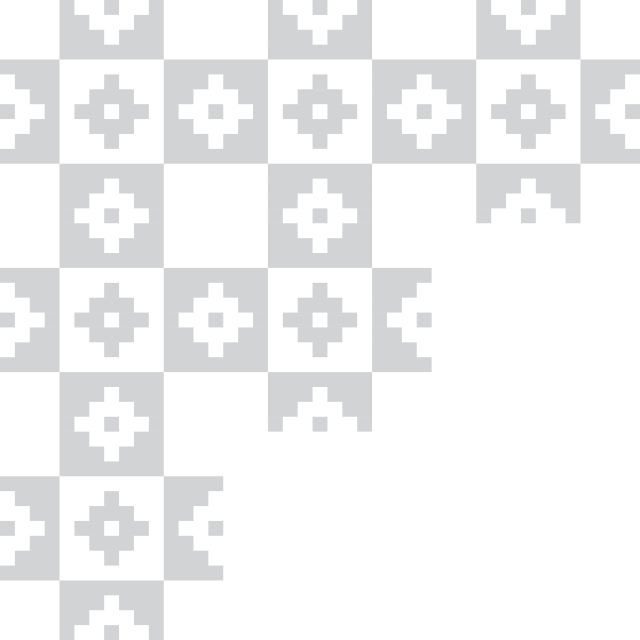
Give the GLSL for this pattern, as a Shadertoy shader.

```glsl
// Stepped-diamond checkerboard in pale grey, cut to a staircase at lower right.
// The canvas is a grid of 43 x 43 cells: tiles are 7 cells wide, and the
// overlapping 15-cell blocks decide where the pattern ends.

// 1 where a cell is grey, 0 where it is white; cells count from the upper left
float greyCell(vec2 cell) {
    // Staircase of blocks, repeating every 14 cells
    vec2 block = floor((cell - 0.5) / 14.0);
    if (block.x + block.y > 2.5) return 0.0;

    // Tile parity: x and y are 0 on motif rows and columns, 1 between them
    vec2 tile = floor((cell - 3.5) / 7.0);
    vec2 parity = mod(tile, 2.0);
    if (parity.x + parity.y > 1.5) return 0.0;
    float ground = abs(parity.x - parity.y);

    // Stepped diamond with a hollow centre, inverted on grey tiles
    vec2 local = abs(cell - 4.0 - tile * 7.0 - 3.0);
    float reach = local.x + local.y;
    float diamond = step(0.5, reach) * step(reach, 2.5);
    return abs(ground - diamond);
}

void mainImage(out vec4 fragColor, in vec2 fragCoord) {
    vec2 uv = fragCoord / iResolution.xy;
    vec2 grid = vec2(uv.x, 1.0 - uv.y) * 43.0;

    // Blend the four cells around the nearest corner by pixel coverage
    vec2 pixelSize = 43.0 / iResolution.xy;
    vec2 corner = floor(grid + 0.5);
    vec2 cover = clamp((grid - corner) / pixelSize + 0.5, 0.0, 1.0);
    float above = mix(greyCell(corner - 1.0), greyCell(corner - vec2(0.0, 1.0)), cover.x);
    float below = mix(greyCell(corner - vec2(1.0, 0.0)), greyCell(corner), cover.x);
    float grey = mix(above, below, cover.y);

    // Faint seams between stacked grey rows
    grey -= 0.2 * above * below * cover.y * (1.0 - cover.y);

    vec3 paleGrey = vec3(0.82, 0.827, 0.836);
    fragColor = vec4(mix(vec3(1.0), paleGrey, grey), 1.0);
}
```
